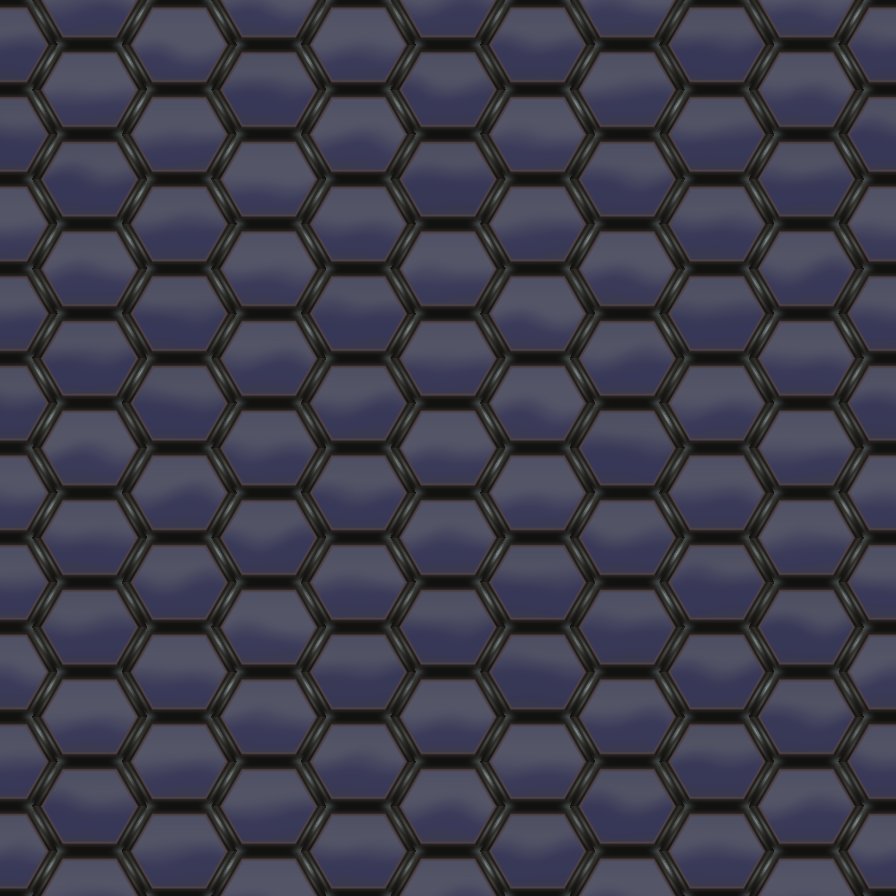
A WebGL 2 fragment shader for this pattern:

```glsl
#version 300 es
precision highp float;

uniform vec2 u_resolution;
out vec4 fragColor;

const float REPEATS = 10.0;          // columns and rows; even, so the stagger wraps
const float FLAT_RADIUS = 0.417;     // centre to top edge, in cells
const float SLANT_RADIUS = 0.470;    // centre to slanted edge, in cells
const float HALF_GAP = 0.085;        // half the frame width
const float RIM_WIDTH = 0.024;
const float TONE_SHIFT = 0.16;       // variation of the reflection height
const float TAU = 6.2831853;

const vec3 PANEL_LOW = vec3(0.222, 0.222, 0.345);
const vec3 PANEL_HIGH = vec3(0.325, 0.332, 0.400);
const vec3 PANEL_FOOT = vec3(0.225, 0.225, 0.295);
const vec3 RIM = vec3(0.310, 0.255, 0.275);
const vec3 FRAME_DARK = vec3(0.065, 0.065, 0.060);
const vec3 FRAME_WARM = vec3(0.185, 0.175, 0.155);
const vec3 GLINT = vec3(0.56, 0.61, 0.62);

float hash(vec2 id) {
    return fract(sin(dot(id, vec2(12.99, 78.23))) * 4375.85);
}

float bell(float x, float width) {
    return exp(-x * x / (width * width));
}

// Distances to the flat and slanted sides of a hexagon
vec2 hexSides(vec2 q) {
    q = abs(q);
    return vec2(q.y - FLAT_RADIUS, dot(q, vec2(0.866, 0.5)) - SLANT_RADIUS);
}

// Centre of the nearest hexagon in staggered columns
vec2 nearestCell(vec2 p) {
    vec2 best = vec2(0.0);
    float bestDist = 1e3;
    for (int i = 0; i < 2; i++) {
        float column = floor(p.x) + float(i);
        float stagger = 0.5 * (1.0 - mod(column, 2.0));
        vec2 center = vec2(column, floor(p.y - stagger + 0.5) + stagger);
        vec2 sides = hexSides(p - center);
        float dist = max(sides.x, sides.y);
        if (dist < bestDist) {
            bestDist = dist;
            best = center;
        }
    }
    return best;
}

// Glossy panel: soft reflection above, deep blue below
vec3 panelColor(vec2 p, vec2 q, float seed) {
    vec2 w = p * TAU / REPEATS;
    float cloud = sin(w.x * 7.0 + 2.0 * sin(w.y * 3.0)) + 0.6 * sin(w.x * 13.0 - w.y * 9.0);
    float height = q.y + 0.035 * cloud + TONE_SHIFT * (seed - 0.5);
    height += 0.035 * sin(q.x * 6.0 + seed * TAU);
    float reflection = smoothstep(-0.19, 0.16, height);
    reflection *= 1.0 - 0.18 * smoothstep(0.15, 0.40, q.y);
    vec3 color = mix(PANEL_LOW, PANEL_HIGH, reflection);
    float foot = smoothstep(-0.24, -0.40, q.y + 0.025 * cloud);
    color = mix(color, PANEL_FOOT, 0.65 * foot);
    return color + 0.012 * (seed - 0.5);
}

// Dark tubes, with glints along the slanted ones
vec3 frameColor(vec2 cell, vec2 q, vec2 sides) {
    float depth = max(sides.x, sides.y) / HALF_GAP;
    float across = (1.0 - depth) * (q.y < 0.0 ? -1.0 : 1.0);
    float along = 2.0 * q.y + (q.y < 0.0 ? 1.0 : 0.0);
    float slanted = smoothstep(-0.025, 0.035, sides.y - sides.x);
    vec2 barId = mod(cell + sign(q) * vec2(0.5, 0.25), REPEATS);
    float strength = mix(0.65, 1.0, hash(floor(barId * 4.0 + 0.5)));

    vec3 flatBar = mix(FRAME_DARK, FRAME_WARM, 0.55 * bell(abs(across) - 0.9, 0.3));
    float sheen = 0.35 + 0.65 * bell(abs(across) - 0.5, 0.25);
    vec3 slantBar = mix(FRAME_DARK, FRAME_WARM, sheen);
    slantBar *= 1.0 - 0.35 * bell(along - 0.05, 0.22);

    float mainGlint = bell(across - 0.12, 0.20) * bell(along - 0.66, 0.21);
    float sideGlint = bell(across + 0.55, 0.18) * bell(along - 0.52, 0.24);
    float lowGlint = bell(across - 0.60, 0.15) * bell(along - 0.34, 0.20);
    float glint = strength * (0.88 * mainGlint + 0.40 * sideGlint + 0.25 * lowGlint);
    vec3 color = mix(flatBar, mix(slantBar, GLINT, glint), slanted);

    // Soft light where three tubes meet
    vec2 toJoint = (abs(q) - vec2(0.356, 0.5)) / vec2(0.075, 0.045);
    return mix(color, GLINT, 0.38 * exp(-dot(toJoint, toJoint)));
}

void main() {
    vec2 p = gl_FragCoord.xy / u_resolution * REPEATS;
    float pixel = REPEATS / min(u_resolution.x, u_resolution.y);

    vec2 cell = nearestCell(p);
    vec2 q = p - cell;
    vec2 sides = hexSides(q);
    float edge = max(sides.x, sides.y);
    float seed = hash(mod(cell, REPEATS));

    vec3 color = panelColor(p, q, seed);
    float soft = max(pixel, 0.012);
    color = mix(color, RIM, smoothstep(-soft, soft, edge + RIM_WIDTH));
    color = mix(color, frameColor(cell, q, sides), smoothstep(-soft, soft, edge));
    fragColor = vec4(color, 1.0);
}
```
